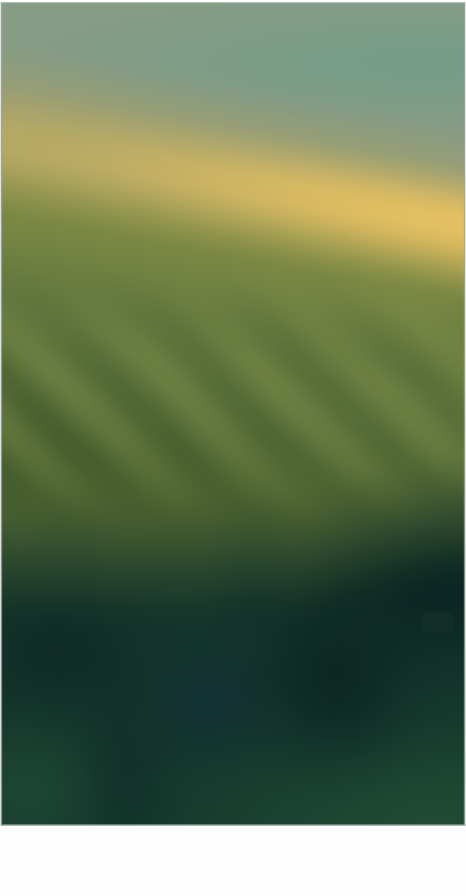
Reproduce this background procedurally as a Shadertoy shader.

```glsl
const vec3 SKY = vec3(0.53, 0.61, 0.52);
const vec3 TEAL_HAZE = vec3(0.46, 0.61, 0.53);
const vec3 SAGE = vec3(0.60, 0.62, 0.45);
const vec3 GOLD_DIM = vec3(0.71, 0.66, 0.39);
const vec3 GOLD_BRIGHT = vec3(0.89, 0.75, 0.38);
const vec3 OLIVE = vec3(0.49, 0.54, 0.27);
const vec3 MEADOW = vec3(0.39, 0.47, 0.24);
const vec3 MOSS = vec3(0.30, 0.39, 0.19);
const vec3 FOREST = vec3(0.08, 0.21, 0.17);
const vec3 SHADE = vec3(0.035, 0.14, 0.13);
const vec3 FERN = vec3(0.13, 0.30, 0.21);
const vec3 DEEP_BLUE = vec3(0.07, 0.19, 0.20);
const vec3 PAPER = vec3(0.995);
const vec3 RIM = vec3(0.60, 0.66, 0.61);

// Soft elliptical spot, 1 at its centre
float glow(vec2 p, vec2 center, vec2 radius) {
    vec2 q = (p - center) / radius;
    return exp(-dot(q, q));
}

// Signed distance to a box, negative inside
float boxDistance(vec2 p, vec2 center, vec2 halfSize) {
    vec2 q = abs(p - center) - halfSize;
    return length(max(q, 0.0)) + min(max(q.x, q.y), 0.0);
}

float layeredSines(vec2 p) {
    return 0.5 * sin(p.x * 7.0 + p.y * 3.0)
         + 0.3 * sin(p.x * 13.0 - p.y * 8.0 + 1.7)
         + 0.2 * sin(p.x * 21.0 + p.y * 11.0 + 4.0);
}

// Sloping layers from haze through gold to moss
vec3 hillside(vec2 p, float slopeDepth) {
    vec3 gold = mix(GOLD_DIM, GOLD_BRIGHT, smoothstep(-0.05, 1.0, p.x));
    vec3 col = mix(SKY, TEAL_HAZE, glow(p, vec2(0.95, 0.07), vec2(0.65, 0.055)));
    col = mix(col, SAGE, smoothstep(0.035, 0.115, slopeDepth));
    col = mix(col, gold, smoothstep(0.085, 0.155, slopeDepth));
    col = mix(col, OLIVE, smoothstep(0.160, 0.245, slopeDepth));
    col = mix(col, MEADOW, smoothstep(0.215, 0.340, slopeDepth));
    return mix(col, MOSS, smoothstep(0.34, 0.55, slopeDepth));
}

// Blurred diagonal furrows, from -1 to 1
float furrows(vec2 p, float aspect) {
    float across = p.y / aspect - p.x;
    float wobble = 0.018 * layeredSines(p * vec2(0.6, 1.2));
    float wave = cos(6.28318 * (across + wobble - 0.12) / 0.227);
    float window = smoothstep(0.29, 0.44, p.y) * (1.0 - smoothstep(0.48, 0.61, p.y));
    return -wave * window * mix(1.0, 0.65, p.x);
}

// Dark ground with pools of shadow and green light
vec3 undergrowth(vec2 p) {
    vec3 col = mix(FOREST, FERN, 0.9 * glow(p, vec2(0.95, 0.92), vec2(0.50, 0.10)));
    col = mix(col, FERN, 0.65 * glow(p, vec2(0.06, 0.88), vec2(0.17, 0.08)));
    col = mix(col, DEEP_BLUE, 0.85 * glow(p, vec2(0.45, 0.78), vec2(0.12, 0.06)));
    col = mix(col, SHADE, 0.85 * glow(p, vec2(0.98, 0.66), vec2(0.32, 0.075)));
    col = mix(col, SHADE, 0.75 * glow(p, vec2(0.72, 0.76), vec2(0.14, 0.08)));
    col = mix(col, SHADE, 0.50 * glow(p, vec2(0.12, 0.73), vec2(0.17, 0.07)));
    return mix(col, SHADE, 0.35 * glow(p, vec2(0.27, 0.87), vec2(0.09, 0.10)));
}

void mainImage(out vec4 fragColor, in vec2 fragCoord) {
    vec2 uv = fragCoord / iResolution.xy;
    vec2 p = vec2(uv.x, 1.0 - uv.y);
    float aspect = iResolution.x / iResolution.y;
    vec2 q = vec2(p.x * aspect, p.y);

    // Lit slope and its furrows
    float slopeDepth = p.y - 0.095 * p.x;
    vec3 col = hillside(p, slopeDepth);
    col += furrows(p, aspect) * vec3(0.048, 0.042, 0.024);

    // Fade into the undergrowth, earlier at the right edge
    float fadeDepth = p.y + 0.045 * smoothstep(0.60, 1.0, p.x)
                    + 0.006 * layeredSines(p * vec2(1.5, 0.8));
    col = mix(col, undergrowth(p), smoothstep(0.535, 0.705, fadeDepth));

    // Faint rounded patch
    float patchDistance = boxDistance(q, vec2(0.94 * aspect, 0.694), vec2(0.013, 0.008)) - 0.004;
    col += 0.018 * (1.0 - smoothstep(-0.002, 0.002, patchDistance));

    // Panel with a thin pale rim on white paper
    float panel = boxDistance(q, vec2(0.5 * aspect, 0.462), vec2(0.5 * aspect - 0.0008, 0.4595));
    float softness = 0.7 / iResolution.y;
    col = mix(col, RIM, 0.8 * smoothstep(-softness, softness, panel + 0.0016));
    col = mix(col, PAPER, smoothstep(-softness, softness, panel));
    fragColor = vec4(col, 1.0);
}
```
